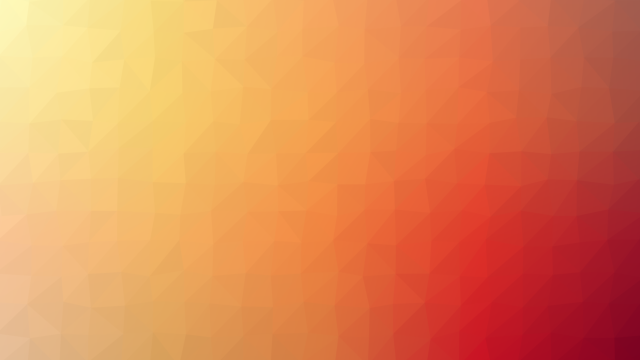
Give the GLSL for this background, as a Shadertoy shader.

```glsl
// A low-poly sunset backdrop: a jittered grid is split into triangles, and each
// facet takes the colour of a broad gradient at its centre with a faint random
// tint. Four colour ramps, stacked from bottom to top, form the gradient.

const float CELL_SIZE = 0.0851;              // in canvas heights
const vec2 GRID_ORIGIN = vec2(-0.004, -0.016);
const float JITTER = 0.27;                   // vertex shift, in cells
const float FLATNESS = 0.65;                 // 0 smooth gradient, 1 flat facets
const float TINT = 0.025;                    // random brightness range
const float RISING_BIAS = 0.12;              // preference for rising diagonals

// Colour ramps, left to right
const vec3 BOTTOM[5] = vec3[5](vec3(0.89, 0.74, 0.60), vec3(0.85, 0.63, 0.36),
    vec3(0.84, 0.47, 0.25), vec3(0.78, 0.07, 0.14), vec3(0.47, 0.00, 0.13));
const vec3 LOWER[5] = vec3[5](vec3(0.98, 0.77, 0.59), vec3(0.95, 0.70, 0.39),
    vec3(0.94, 0.51, 0.25), vec3(0.87, 0.20, 0.16), vec3(0.60, 0.08, 0.16));
const vec3 UPPER[5] = vec3[5](vec3(0.985, 0.90, 0.63), vec3(0.965, 0.81, 0.43),
    vec3(0.955, 0.63, 0.31), vec3(0.905, 0.40, 0.23), vec3(0.635, 0.28, 0.235));
const vec3 TOP[5] = vec3[5](vec3(1.0, 0.99, 0.75), vec3(0.97, 0.85, 0.48),
    vec3(0.96, 0.65, 0.38), vec3(0.90, 0.46, 0.31), vec3(0.62, 0.36, 0.31));

float hash(vec2 p) {
    return fract(sin(dot(p, vec2(127.1, 311.7))) * 43758.5453);
}

vec3 ramp(vec3 stops[5], float x) {
    float t = x * 4.0;
    int i = int(min(t, 3.0));
    return mix(stops[i], stops[i + 1], t - float(i));
}

// Smooth background colour at a point in grid units
vec3 gradient(vec2 gridPos) {
    vec2 p = gridPos * CELL_SIZE + GRID_ORIGIN;
    p.x *= iResolution.y / iResolution.x;
    p = clamp(p, 0.0, 1.0);
    float t = p.y * 3.0;
    vec3 col = mix(ramp(BOTTOM, p.x), ramp(LOWER, p.x), clamp(t, 0.0, 1.0));
    col = mix(col, ramp(UPPER, p.x), clamp(t - 1.0, 0.0, 1.0));
    return mix(col, ramp(TOP, p.x), clamp(t - 2.0, 0.0, 1.0));
}

vec2 vertex(vec2 id) {
    return id + JITTER * (vec2(hash(id), hash(id + 57.3)) - 0.5);
}

// Signed distance to the line a-b, positive on its left
float leftOf(vec2 p, vec2 a, vec2 b) {
    vec2 e = normalize(b - a);
    return e.x * (p.y - a.y) - e.y * (p.x - a.x);
}

// Facet colour weighted by its smoothed coverage; corners run anticlockwise
vec4 facet(vec2 p, vec2 a, vec2 b, vec2 c, vec3 smoothColor, float blur) {
    float inside = min(leftOf(p, a, b), min(leftOf(p, b, c), leftOf(p, c, a)));
    float cover = smoothstep(-blur, blur, inside);
    if (cover <= 0.0) return vec4(0.0);
    vec2 centre = (a + b + c) / 3.0;
    vec3 col = mix(smoothColor, gradient(centre), FLATNESS);
    col *= 1.0 + TINT * (hash(floor(centre * 16.0)) - 0.5);
    return vec4(col, 1.0) * cover;
}

void mainImage(out vec4 fragColor, in vec2 fragCoord) {
    vec2 p = (fragCoord / iResolution.y - GRID_ORIGIN) / CELL_SIZE;
    float blur = 0.75 / (iResolution.y * CELL_SIZE);
    vec3 smoothColor = gradient(p);
    vec4 sum = vec4(0.0);

    // Jitter can push a facet across its cell, so visit the neighbours too
    for (int j = -1; j <= 1; j++) {
        for (int i = -1; i <= 1; i++) {
            vec2 id = floor(p) + vec2(i, j);
            vec2 a = vertex(id);
            vec2 b = vertex(id + vec2(1.0, 0.0));
            vec2 c = vertex(id + vec2(1.0, 1.0));
            vec2 d = vertex(id + vec2(0.0, 1.0));
            // Split along the shorter diagonal
            if (distance(a, c) < distance(b, d) + RISING_BIAS) {
                sum += facet(p, a, b, c, smoothColor, blur);
                sum += facet(p, a, c, d, smoothColor, blur);
            } else {
                sum += facet(p, a, b, d, smoothColor, blur);
                sum += facet(p, b, c, d, smoothColor, blur);
            }
        }
    }
    fragColor = vec4(sum.rgb / sum.a, 1.0);
}
```
